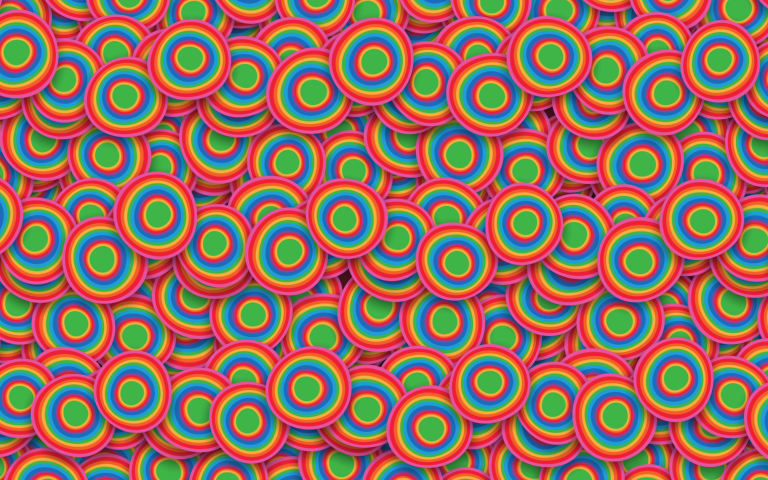
Give the GLSL for this pattern, as a WebGL 2 fragment shader.

```glsl
#version 300 es
precision highp float;
// Draws heaps of wobbly rainbow-ringed discs, stacked in bands with soft shadows.

uniform vec2 u_resolution;
out vec4 outColor;

// Layout, in units of the canvas height
const vec2 PERIOD = vec2(0.372, 0.341);  // repeat of one cluster of discs
const vec2 ANCHOR = vec2(0.146, 0.842);  // first disc of the front cluster
const float ROW_SHIFT = 0.058;
const float LAYER_SHIFT = 0.100;
const float ZIGZAG = 0.045;
const float JITTER = 0.030;
const int LAYERS = 5;
const int GAP_LAYERS = 3;                // back layers, filling between bands
const int PHASES = 3;                    // discs per cluster and layer

// Disc shape and shadow
const float RADIUS = 0.087;
const float WOBBLE = 0.028;
const float OFF_CENTRE = 0.08;
const float SHADOW_SIZE = 0.024;
const float SHADOW_DROP = 0.010;
const float SHADOW_STRENGTH = 0.50;

// Ring colours
const vec3 PINK = vec3(0.90, 0.33, 0.63);
const vec3 RED = vec3(0.93, 0.12, 0.21);
const vec3 ORANGE = vec3(0.95, 0.38, 0.15);
const vec3 YELLOW = vec3(0.96, 0.69, 0.24);
const vec3 GREEN = vec3(0.25, 0.71, 0.28);
const vec3 SKY = vec3(0.12, 0.62, 0.84);
const vec3 BLUE = vec3(0.11, 0.42, 0.74);
const vec3 PURPLE = vec3(0.58, 0.26, 0.56);
const vec3 BACKDROP = vec3(0.40, 0.10, 0.18);

const int RINGS = 12;
const vec3 RING_COLOR[RINGS] = vec3[](PINK, RED, ORANGE, YELLOW, GREEN, SKY,
                                      BLUE, PURPLE, RED, ORANGE, YELLOW, GREEN);
const float RING_EDGE[RINGS] = float[](1.0, 0.93, 0.845, 0.775, 0.71, 0.645,
                                       0.565, 0.48, 0.43, 0.385, 0.35, 0.30);
const float TAU = 6.2831853;

vec3 hash3(vec3 p) {
    p = fract(p * vec3(0.1031, 0.1030, 0.0973) + 0.37);
    p += dot(p, p.yxz + 33.33);
    return fract((p.xxy + p.yxx) * p.zyx);
}

// Normalised distance from the disc's eye: 0 at the eye, 1 at the rim
float discDistance(vec2 q, vec3 rnd) {
    float fade = max(1.0 - length(q), 0.0);
    q -= OFF_CENTRE * fade * vec2(cos(TAU * rnd.x), sin(TAU * rnd.x));
    float angle = atan(q.y, q.x);
    float wave = sin(2.0 * angle + TAU * rnd.y + 2.0 * fade)
               + 0.7 * sin(3.0 * angle + TAU * rnd.z - 5.0 * fade);
    return length(q) / (1.0 + WOBBLE * wave);
}

vec3 ringColor(float dist, float blur) {
    vec3 color = RING_COLOR[0];
    for (int i = 1; i < RINGS; i++) {
        float inside = 1.0 - smoothstep(-blur, blur, dist - RING_EDGE[i]);
        color = mix(color, RING_COLOR[i], inside);
    }
    return color;
}

// Paints one lattice of discs and their shadows over the colour below
vec3 paintDiscs(vec3 below, vec2 p, vec2 start, float seed) {
    vec2 local = p - start;
    float row = round(local.y / PERIOD.y);
    local -= row * vec2(ROW_SHIFT, PERIOD.y);
    float column = round(local.x / PERIOD.x);
    local.x -= column * PERIOD.x;

    vec3 cell = vec3(column, row, seed);
    vec3 place = hash3(cell + 17.0);
    vec3 shape = hash3(cell + 53.0);
    local -= JITTER * (place.xy - 0.5);
    float radius = RADIUS * mix(0.96, 1.05, place.z);

    vec2 shadowPoint = (local + vec2(0.0, SHADOW_DROP)) / radius;
    float reach = SHADOW_SIZE / radius;
    float shadow = 1.0 - smoothstep(-reach, reach, discDistance(shadowPoint, shape) - 1.0);
    below *= 1.0 - SHADOW_STRENGTH * shadow;

    float dist = discDistance(local / radius, shape);
    float blur = 0.8 / (u_resolution.y * radius);
    float cover = 1.0 - smoothstep(-blur, blur, dist - 1.0);
    return mix(below, ringColor(dist, blur), cover);
}

void main() {
    vec2 p = gl_FragCoord.xy / u_resolution.y;
    vec3 color = BACKDROP;
    // Stack from back to front
    for (int layer = 0; layer < LAYERS; layer++) {
        float depth = float(LAYERS - 1 - layer);
        float bandY = layer < GAP_LAYERS ? -0.5 * PERIOD.y : 0.0;
        for (int phase = 0; phase < PHASES; phase++) {
            float step3 = float(phase) / float(PHASES);
            float lift = -ZIGZAG * sin(TAU * (step3 + 2.0 * depth / 3.0));
            vec2 offset = vec2(step3 * PERIOD.x + depth * LAYER_SHIFT, bandY + lift);
            color = paintDiscs(color, p, ANCHOR + offset, float(layer * PHASES + phase));
        }
    }
    outColor = vec4(color, 1.0);
}
```
